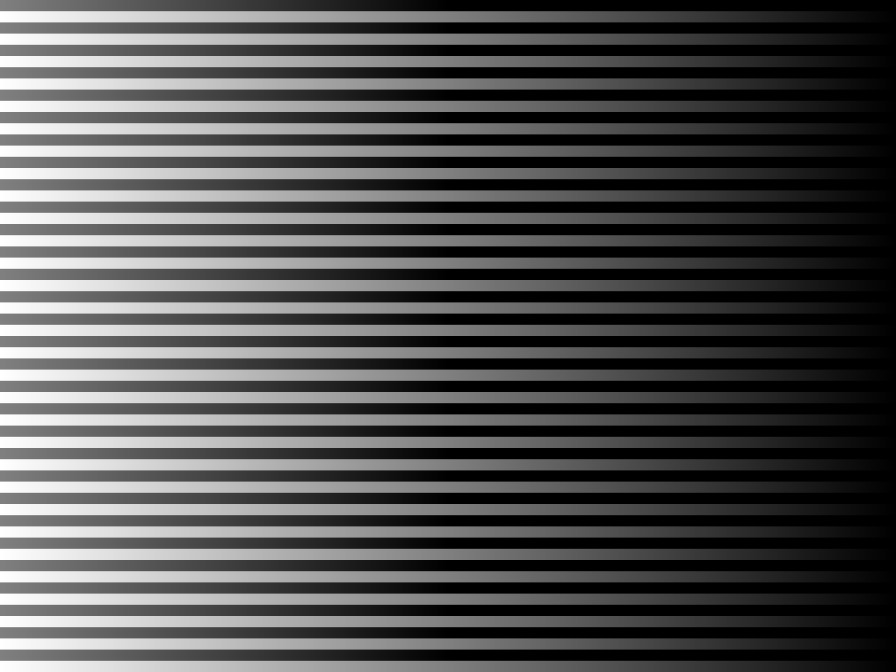
Reproduce this pattern procedurally as a Shadertoy shader.

```glsl
const float STRIPE_PAIRS = 30.0;
const float LIGHT_START = 1.0;
const float DARK_START = 0.5;

// Coverage of the light band, which fills the lower half of each repeat.
float lightBand(float y, float repeats, float pixel) {
    float offset = abs(fract(y * repeats + 0.25) - 0.5);
    return clamp((0.25 - offset) / (pixel * repeats) + 0.5, 0.0, 1.0);
}

// Grey level falling linearly from the left edge until it reaches black.
float fadeToBlack(float x, float startLevel) {
    return max(startLevel - x, 0.0);
}

void mainImage(out vec4 fragColor, in vec2 fragCoord) {
    vec2 uv = fragCoord / iResolution.xy;
    float pixel = 1.0 / iResolution.y;

    // Two horizontal fades, interleaved by the stripes
    float lightGrey = fadeToBlack(uv.x, LIGHT_START);
    float darkGrey = fadeToBlack(uv.x, DARK_START);
    float grey = mix(darkGrey, lightGrey, lightBand(uv.y, STRIPE_PAIRS, pixel));

    fragColor = vec4(vec3(grey), 1.0);
}
```
